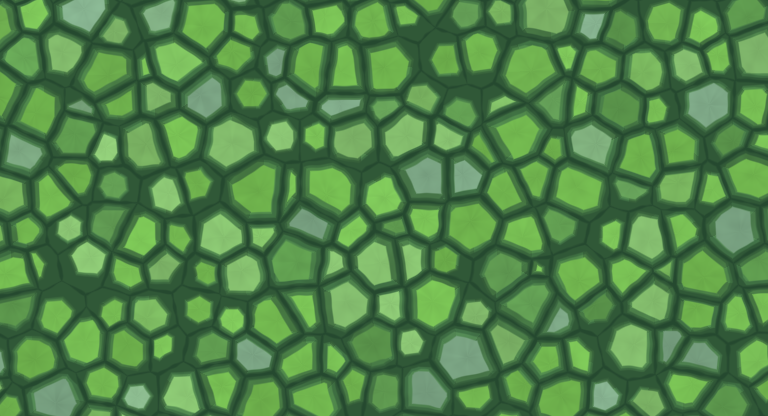
Give the GLSL for this pattern, as a Shadertoy shader.

```glsl
// Packed plant-like cells: a power diagram of scattered sites with varied radii.
// Each cell is inset several times with uneven facets, giving a dark gap,
// two green wall layers and a bright polygonal core.

const float ROWS = 10.0;          // cells over the canvas height
const float JITTER = 0.62;        // site scatter inside its grid square
const float MIN_RADIUS = 0.22;
const float MAX_RADIUS = 0.73;
const float WARP = 0.022;         // waviness of the walls
const vec3 INSETS = vec3(0.072, 0.122, 0.178); // outer wall, inner wall, core

const vec3 GAP_DARK = vec3(0.145, 0.285, 0.185);
const vec3 GAP_GREEN = vec3(0.190, 0.345, 0.215);
const vec3 WALL_OUTER = vec3(0.220, 0.395, 0.240);
const vec3 WALL_INNER = vec3(0.275, 0.475, 0.275);
const vec3 CORE_BRIGHT = vec3(0.450, 0.725, 0.310);
const vec3 CORE_PALE = vec3(0.510, 0.735, 0.420);
const vec3 CORE_GREY = vec3(0.485, 0.650, 0.520);
const vec3 CORE_DIM = vec3(0.350, 0.580, 0.300);

vec3 hash3(vec2 p) {
    vec3 q = vec3(dot(p, vec2(127.1, 311.7)),
                  dot(p, vec2(269.5, 183.3)),
                  dot(p, vec2(419.2, 371.9)));
    return fract(sin(q) * 43758.5453);
}

float noise(vec2 p) {
    vec2 i = floor(p), f = fract(p);
    f = f * f * (3.0 - 2.0 * f);
    float low = mix(hash3(i).x, hash3(i + vec2(1, 0)).x, f.x);
    float high = mix(hash3(i + vec2(0, 1)).x, hash3(i + vec2(1, 1)).x, f.x);
    return mix(low, high, f.y);
}

// Site of a grid square on staggered rows: xy position, z radius
vec3 siteOf(vec2 id) {
    vec3 h = hash3(id);
    vec2 base = id + vec2(0.5 + 0.5 * mod(id.y, 2.0), 0.5);
    return vec3(base + JITTER * (h.xy - 0.5), mix(MIN_RADIUS, MAX_RADIUS, h.z));
}

float power(vec2 p, vec3 site) {
    vec2 d = p - site.xy;
    return dot(d, d) - site.z * site.z;
}

// Apothem distance of a regular polygon around the origin
float polygonDistance(vec2 p, float sides, float turn) {
    float a = atan(p.y, p.x) + turn;
    float sector = 6.2831853 / sides;
    return length(p) * cos(floor(0.5 + a / sector) * sector - a);
}

vec3 coreColour(vec3 h, float size) {
    vec3 c = mix(CORE_BRIGHT, CORE_PALE, smoothstep(0.50, 0.72, h.x));
    c = mix(c, CORE_GREY, smoothstep(0.82, 0.88, h.x));
    c = mix(c, CORE_DIM, 0.85 * step(0.78 + 0.15 * size, h.y));
    return c * (0.94 + 0.14 * h.z) + 0.04 * (1.0 - size) * h.z;
}

void mainImage(out vec4 fragColor, in vec2 fragCoord) {
    vec2 p = fragCoord / iResolution.y * ROWS;
    float soft = max(1.0 * ROWS / iResolution.y, 0.018);
    p += WARP * (vec2(noise(p * 3.5), noise(p * 3.5 + 40.0)) * 2.0 - 1.0);

    float row = floor(p.y);
    vec2 home = vec2(floor(p.x - 0.5 * mod(row, 2.0)), row);

    // Owner of this point
    float best = 1e5;
    vec2 ownId = home;
    for (int j = -2; j <= 2; j++)
    for (int i = -2; i <= 2; i++) {
        vec2 id = home + vec2(i, j);
        float w = power(p, siteOf(id));
        if (w < best) { best = w; ownId = id; }
    }
    vec3 own = siteOf(ownId);
    float size = (own.z - MIN_RADIUS) / (MAX_RADIUS - MIN_RADIUS);
    vec3 insets = INSETS * mix(0.62, 1.2, size);

    // Depth inside each layer; every facet has its own uneven inset
    vec3 depth = vec3(1e5);
    float edge = 1e5, facet = 0.0;
    for (int j = -2; j <= 2; j++)
    for (int i = -2; i <= 2; i++) {
        vec2 id = home + vec2(i, j);
        if (id == ownId) continue;
        vec3 site = siteOf(id);
        float d = 0.5 * (power(p, site) - best) / length(site.xy - own.xy);
        vec3 h = hash3(ownId * 1.7 + id * 0.6);
        depth = min(depth, d - insets * (0.7 + 0.6 * h));
        if (d < edge) { edge = d; facet = h.y; }
    }

    // Cut off long corners with a turned polygon
    vec3 look = hash3(ownId + 71.3);
    vec2 local = p - own.xy;
    float sides = 6.0 + floor(look.y * 2.0);
    float cut = own.z * 0.92 + 0.17 - polygonDistance(local, sides, look.z * 6.28);
    depth = min(depth, cut - insets);
    vec3 layer = smoothstep(-soft, soft, depth);

    // Colours from the gap up to the core
    vec3 core = coreColour(look, size);
    float mottle = noise(p * 5.0) - 0.5;
    vec3 col = mix(GAP_DARK, GAP_GREEN, smoothstep(0.0, 0.06, edge + 0.05 * mottle));
    float facetLight = 0.91 + 0.18 * facet + 0.08 * mottle;
    col = mix(col, mix(WALL_OUTER, core, 0.05) * facetLight, layer.x);
    col = mix(col, mix(WALL_INNER, core, 0.12) * facetLight, layer.y);

    // Core with a faint star of radial veins and a slightly darker middle
    float ray = noise(vec2(atan(local.y, local.x) * 4.0, look.x * 90.0)) - 0.5;
    float middle = exp(-dot(local, local) * 18.0);
    core *= 1.0 + 0.035 * ray + 0.04 * mottle - 0.035 * middle;
    col = mix(col, core, layer.z);
    fragColor = vec4(col, 1.0);
}
```
